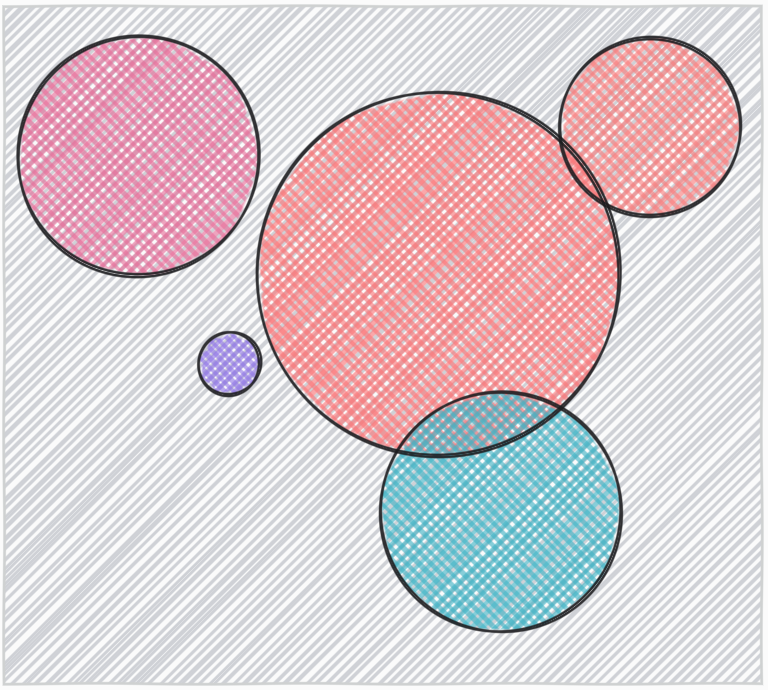
A Shadertoy shader for this background:

```glsl
// Five hand-sketched circles, cross-hatched in translucent ink, on grey hatching.
// Each hatch line is a pair of strokes with hashed shift and tilt; each outline
// is two slightly wobbling rings, and a thin pale frame surrounds the sheet.

float hash(float n) {
    return fract(sin(n * 127.1) * 43758.5453);
}

// Soft coverage of a stroke from distance and half width
float stroke(float dist, float halfWidth) {
    float soft = 0.9 / iResolution.y;
    return 1.0 - smoothstep(-soft, soft, abs(dist) - halfWidth);
}

// Parallel doubled strokes at the given angle
float hatch(vec2 p, float angle, float spacing, float halfWidth, float seed) {
    vec2 along = vec2(cos(angle), sin(angle));
    float u = dot(p, along);
    float v = dot(p, vec2(-along.y, along.x));
    float row = floor(v / spacing);
    float ink = 0.0;
    for (int k = -1; k <= 1; k++) {
        float id = row + float(k);
        for (int pass = 0; pass < 2; pass++) {
            float key = id + seed + float(pass) * 57.3;
            float shift = (hash(key) - 0.5) * 0.3;
            float tilt = (hash(key + 19.7) - 0.5) * 0.8 * u;
            float center = (id + 0.5 + shift + tilt) * spacing;
            ink = max(ink, stroke(v - center, halfWidth));
        }
    }
    return ink;
}

// Two loosely drawn rings
float outline(vec2 q, float radius, float seed) {
    float a = atan(q.y, q.x);
    float ink = 0.0;
    for (int pass = 0; pass < 2; pass++) {
        float phase = 6.283 * hash(seed + float(pass) * 3.7);
        float wobble = 0.0016 * sin(a + phase) + 0.0012 * sin(2.0 * a + phase * 2.3);
        ink = max(ink, stroke(length(q) - radius - wobble, 0.0019) * 0.9);
    }
    return ink;
}

void mainImage(out vec4 fragColor, in vec2 fragCoord) {
    vec2 p = fragCoord / iResolution.y;
    float aspect = iResolution.x / iResolution.y;

    // Center and radius of each circle, in canvas heights
    vec3 circles[5] = vec3[5](
        vec3(0.200, 0.774, 0.174), vec3(0.942, 0.816, 0.130),
        vec3(0.636, 0.602, 0.263), vec3(0.333, 0.472, 0.045),
        vec3(0.725, 0.257, 0.174));
    vec3 inks[5] = vec3[5](
        vec3(0.90, 0.43, 0.60), vec3(0.97, 0.49, 0.49),
        vec3(0.98, 0.46, 0.47), vec3(0.57, 0.47, 0.90),
        vec3(0.25, 0.70, 0.77));

    // Hatched sheet and its wavering frame
    vec2 low = vec2(0.006, 0.009);
    vec2 high = vec2(aspect - 0.009, 0.991);
    vec2 mid = 0.5 * (low + high);
    vec2 waver = 0.0007 * sin(p.yx * 21.0 + vec2(0.0, 1.7));
    vec2 box = abs(p - mid + waver) - 0.5 * (high - low);
    float edge = max(box.x, box.y);
    float inside = 1.0 - smoothstep(-0.001, 0.001, edge);
    vec3 color = vec3(0.985);
    float greyInk = hatch(p - mid, 0.78, 0.0106, 0.0022, 11.0);
    color = mix(color, vec3(0.81, 0.82, 0.84), greyInk * inside);
    color = mix(color, vec3(0.81, 0.82, 0.82), stroke(edge, 0.002));

    // Translucent fills, then dark rings over each one
    for (int i = 0; i < 5; i++) {
        vec3 c = circles[i];
        vec2 q = p - c.xy;
        float seed = float(i) * 31.0 + 5.0;
        float spacing = i == 3 ? 0.0095 : 0.0118;
        float rising = hatch(q, 0.78, spacing, 0.0026, seed);
        float falling = hatch(q, -0.79, spacing, 0.0026, seed + 140.0);
        float ragged = 0.0025 * sin(atan(q.y, q.x) * 9.0 + seed);
        float disc = 1.0 - smoothstep(-0.003, 0.002, length(q) - c.z + 0.002 + ragged);
        float cover = 1.0 - (1.0 - 0.62 * rising) * (1.0 - 0.62 * falling);
        color = mix(color, inks[i], disc * cover);
    }
    for (int i = 0; i < 5; i++) {
        vec3 c = circles[i];
        float ring = outline(p - c.xy, c.z, float(i) * 7.0 + 2.0);
        color = mix(color, vec3(0.11, 0.11, 0.12), ring);
    }

    fragColor = vec4(color, 1.0);
}
```
